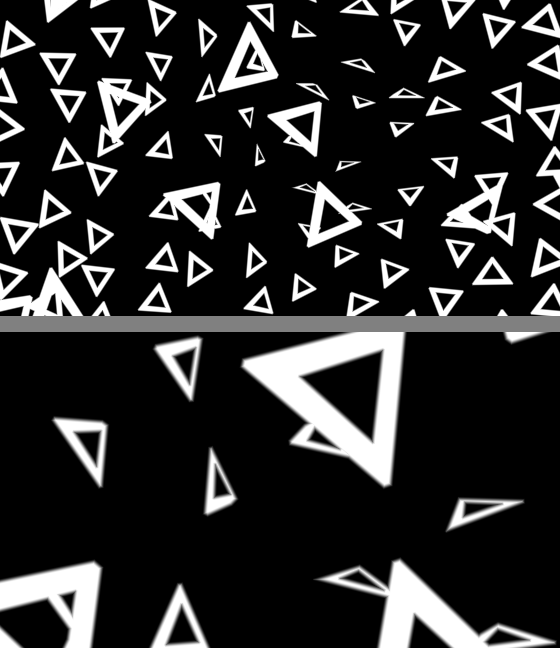
Top: the whole. Bottom: its middle third, enlarged.
Reproduce this pattern procedurally as a WebGL 2 fragment shader.

```glsl
#version 300 es
precision highp float;
// Tumbling white triangle frames on black, seen in perspective.
// A staggered grid of small frames turns edge-on near the middle, and
// a coarse grid adds large ones; each frame is a convex distance minus its hole.

uniform vec2 u_resolution;
out vec4 fragColor;

const float TAU = 6.2831853;

// Sineless hash: cell and seed to three values in 0..1
vec3 hash3(vec2 cell, float seed) {
    vec3 q = fract(vec3(cell.xyx + seed) * vec3(0.1031, 0.1030, 0.0973));
    q += dot(q, q.yxz + 33.33);
    return fract((q.xxy + q.yzz) * q.zyx);
}

// One triangle corner, spun in its plane, tilted by yaw, projected, turned to axis
vec2 corner(float index, float size, vec3 pose) {
    float angle = pose.x + index * TAU / 3.0;
    vec2 v = size * vec2(cos(angle), sin(angle));
    float depth = 1.0 + 0.4 * v.x * sin(pose.y);
    v.x *= cos(pose.y);
    float c = cos(pose.z), s = sin(pose.z);
    return mat2(c, s, -s, c) * v / depth;
}

// Signed distance to a projected triangle with slightly clipped tips
float triangle(vec2 p, float size, float clip, vec3 pose) {
    float d = -1e3;
    for (int k = 0; k < 3; k++) {
        vec2 a = corner(float(k), size, pose);
        vec2 b = corner(float(k + 1), size, pose);
        vec2 edge = normalize(b - a);
        d = max(d, dot(p - a, vec2(edge.y, -edge.x)));
        d = max(d, dot(p - a, normalize(a)) + clip);
    }
    return d;
}

float frame(vec2 p, float radius, vec3 pose) {
    p /= radius;
    float outer = triangle(p, 1.0, 0.06, pose);
    float hole = triangle(p, 0.51, 0.0, pose);
    return radius * max(outer, -hole);
}

// Small frames: larger outward, flattened around the middle
float smallFrames(vec2 p) {
    float d = 1e3;
    vec2 home = floor(p / 0.155);
    for (int j = -1; j <= 1; j++)
    for (int i = -1; i <= 1; i++) {
        vec2 cell = home + vec2(i, j);
        vec3 h = hash3(cell + 50.0, 3.0);
        vec3 g = hash3(cell + 50.0, 17.0);
        vec2 stagger = vec2(0.5, 0.5 + 0.5 * mod(cell.x, 2.0));
        vec2 center = 0.155 * (cell + stagger + 0.45 * (h.xy - 0.5));
        vec2 offset = center - vec2(0.15, 0.1);
        float yaw = 1.25 * exp(-2.5 * dot(offset, offset)) + 0.25 * (h.z - 0.5);
        float axis = 1.5 * smoothstep(-0.2, 0.25, center.x) + 0.5 * (g.x - 0.5);
        float spin = 1.6 + 2.0 * center.x - center.y + 1.4 * (g.y - 0.5) - axis;
        float radius = 0.046 + 0.032 * length(center) + 0.008 * (g.z - 0.5);
        d = min(d, frame(p - center, radius, vec3(spin, yaw, axis)));
    }
    return d;
}

// Large frames: sparse, freely tilted, mostly pointing up or left
float largeFrames(vec2 p) {
    float d = 1e3;
    vec2 home = floor(p / 0.39);
    for (int j = -1; j <= 1; j++)
    for (int i = -1; i <= 1; i++) {
        vec2 cell = home + vec2(i, j);
        vec3 h = hash3(cell + 80.0, 7.0);
        vec3 g = hash3(cell + 80.0, 29.0);
        if (h.z > 0.93) continue;
        vec2 center = 0.39 * (cell + 0.5 + 0.65 * (h.xy - 0.5));
        float axis = 1.2 * (g.x - 0.5);
        float spin = 1.6 + 1.5 * g.y - axis;
        float yaw = 0.3 + 0.7 * g.z;
        float radius = 0.115 + 0.035 * fract(7.0 * h.z);
        d = min(d, frame(p - center, radius, vec3(spin, yaw, axis)));
    }
    return d;
}

void main() {
    // Height is one unit, measured from the middle of the canvas
    vec2 p = (gl_FragCoord.xy - 0.5 * u_resolution) / u_resolution.y;
    float d = min(smallFrames(p), largeFrames(p));
    float ink = 1.0 - smoothstep(-0.003, 0.003, d);
    fragColor = vec4(vec3(ink), 1.0);
}
```
